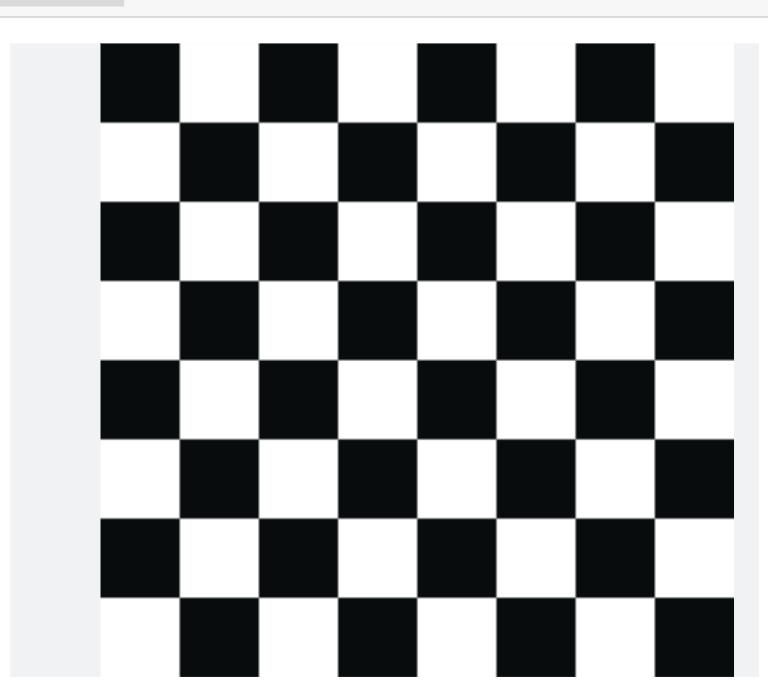
This pattern is drawn by a WebGL 2 fragment shader. Its source:

```glsl
#version 300 es
precision highp float;
// An 8 by 8 checkerboard on a pale panel, below a thin ruled strip.
// The checks come from the product of two clamped triangle waves;
// the flat parts are soft-edged boxes. Lengths are in canvas heights.

#define CELLS 8.0
#define CELL 0.1151
#define BOARD_ORIGIN vec2(0.1461, 0.0161)
#define PANEL_X vec2(0.0150, 1.1033)
#define RULE_Y 0.9753
#define RULE_HALF_WIDTH 0.0009
#define TAB_CORNER vec2(0.1805, 0.9905)
#define EDGE_SOFTNESS 0.0019

uniform vec2 u_resolution;
out vec4 fragColor;

const vec3 PAPER = vec3(1.0);
const vec3 INK = vec3(0.031, 0.047, 0.047);
const vec3 PANEL = vec3(0.945, 0.949, 0.957);
const vec3 STRIP = vec3(0.969);
const vec3 RULE = vec3(0.80);
const vec3 TAB = vec3(0.85);

// Coverage of an axis-aligned box with edges of the given half-width.
float boxMask(vec2 p, vec2 low, vec2 high, float soft) {
    vec2 inside = min(p - low, high - p);
    return clamp(0.5 + 0.5 * min(inside.x, inside.y) / soft, 0.0, 1.0);
}

// Ink coverage of the checks; q counts cells from the lower left corner.
float checks(vec2 q, float soft) {
    // Holding q inside the outer cells keeps the rim free of seams.
    q = clamp(q, 0.5, CELLS - 0.5);
    vec2 triangle = 2.0 * abs(fract(0.5 * q - 0.25) - 0.5) - 0.5;
    vec2 wave = clamp(triangle * CELL / soft, -1.0, 1.0);
    return 0.5 - 0.5 * wave.x * wave.y;
}

void main() {
    vec2 p = gl_FragCoord.xy / u_resolution.y;
    float pixelSoft = 0.5 / u_resolution.y;
    float checkSoft = max(EDGE_SOFTNESS, pixelSoft);
    vec2 boardTop = BOARD_ORIGIN + CELLS * CELL;
    vec3 color = PAPER;

    // Strip with its tab and the rule below
    color = mix(color, STRIP, smoothstep(-pixelSoft, pixelSoft, p.y - RULE_Y));
    color = mix(color, TAB, boxMask(p, TAB_CORNER * vec2(0.0, 1.0) - vec2(1.0, 0.0),
                                  vec2(TAB_CORNER.x, 2.0), pixelSoft));
    float ruleDistance = abs(p.y - RULE_Y) - RULE_HALF_WIDTH;
    color = mix(color, RULE, 1.0 - smoothstep(-pixelSoft, pixelSoft, ruleDistance));

    // Panel behind the board
    color = mix(color, PANEL, boxMask(p, vec2(PANEL_X.x, BOARD_ORIGIN.y),
                                    vec2(PANEL_X.y, boardTop.y), pixelSoft));

    // Board
    float ink = checks((p - BOARD_ORIGIN) / CELL, checkSoft);
    color = mix(color, mix(PAPER, INK, ink),
                boxMask(p, BOARD_ORIGIN, boardTop, pixelSoft));

    fragColor = vec4(color, 1.0);
}
```
